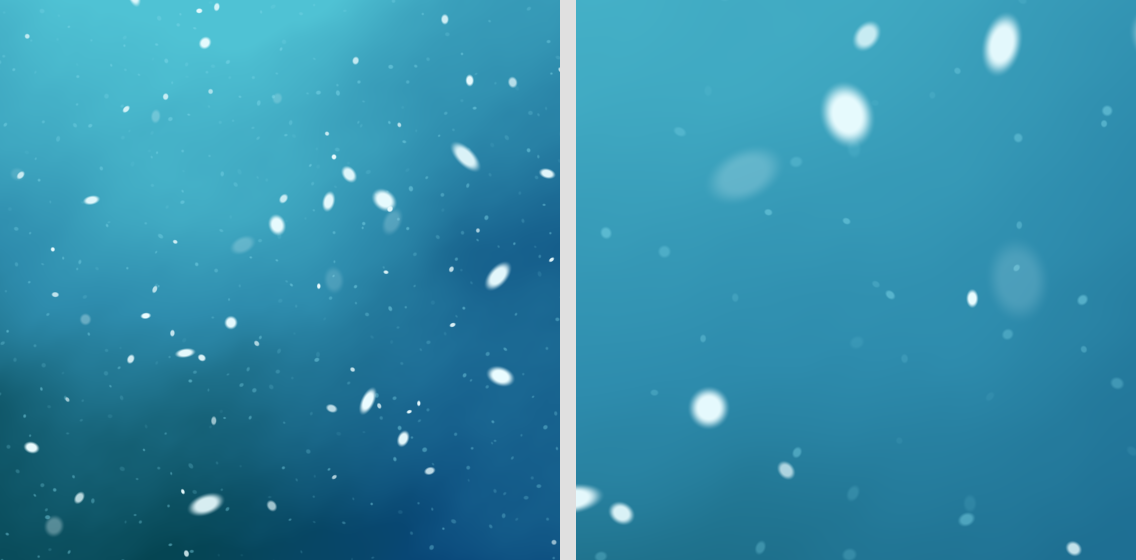
Left: the whole. Right: its middle third, enlarged.
Reproduce this background procedurally as a WebGL 2 fragment shader.

```glsl
#version 300 es
precision highp float;
// Soft snowflakes and fine dust drifting over a cloudy teal-to-blue gradient.

#define CLOUD_SCALE 2.6
#define CLOUD_CONTRAST 0.42
#define RIGHT_SHADE 0.32
#define DUST_CELLS 25.0
#define SPECK_CELLS 11.0
#define FLAKE_CELLS 6.0
#define EDGE_SOFTNESS 0.38

uniform vec2 u_resolution;
out vec4 fragColor;

const vec3 DEEP_TEAL = vec3(0.02, 0.27, 0.32);
const vec3 DEEP_BLUE = vec3(0.035, 0.28, 0.48);
const vec3 MID_WATER = vec3(0.18, 0.55, 0.68);
const vec3 BRIGHT_CYAN = vec3(0.31, 0.76, 0.83);
const vec3 DUST_COLOR = vec3(0.50, 0.85, 0.92);
const vec3 SNOW_COLOR = vec3(0.92, 0.99, 1.0);

float hash(vec2 p) {
    return fract(sin(dot(p, vec2(127.1, 311.7))) * 43758.5);
}

mat2 rotation(float angle) {
    float c = cos(angle), s = sin(angle);
    return mat2(c, s, -s, c);
}

float valueNoise(vec2 p) {
    vec2 cell = floor(p), f = fract(p);
    f = f * f * f * (f * (f * 6.0 - 15.0) + 10.0);
    float low = mix(hash(cell), hash(cell + vec2(1.0, 0.0)), f.x);
    float high = mix(hash(cell + vec2(0.0, 1.0)), hash(cell + 1.0), f.x);
    return mix(low, high, f.y);
}

float fbm(vec2 p) {
    float sum = 0.0, amplitude = 0.5;
    for (int i = 0; i < 5; i++) {
        sum += amplitude * valueNoise(p);
        p = rotation(0.6) * p * 2.03 + 7.3;
        amplitude *= 0.48;
    }
    return sum;
}

// Coverage of randomly turned soft ellipses, one candidate per grid cell.
float snowLayer(vec2 p, float cells, float chance, vec2 radii, vec2 opacity,
                float stretch, float seed) {
    vec2 home = floor(p * cells);
    float pixel = 1.0 / u_resolution.y;
    float coverage = 0.0;
    for (int y = -1; y <= 1; y++) {
        for (int x = -1; x <= 1; x++) {
            vec2 cell = home + vec2(x, y);
            vec2 key = cell + seed;
            if (hash(key) > chance) continue;
            vec2 center = (cell + vec2(hash(key + 3.7), hash(key + 9.2))) / cells;
            float pick = hash(key + 15.4);
            float radius = mix(radii.x, radii.y, pick * pick);
            float ratio = sqrt(mix(1.0, stretch, hash(key + 21.8)));
            vec2 d = rotation(6.283 * hash(key + 28.1)) * (p - center);
            float dist = length(d * vec2(1.0 / ratio, ratio));
            float soft = max(radius * EDGE_SOFTNESS, pixel);
            float disc = 1.0 - smoothstep(radius - soft, radius + soft, dist);
            float alpha = mix(opacity.x, opacity.y, hash(key + 34.6));
            coverage = max(coverage, disc * alpha);
        }
    }
    return coverage;
}

vec3 water(vec2 uv, vec2 p) {
    // Clouds are drawn out along a rising diagonal.
    vec2 q = rotation(-0.6) * p * vec2(CLOUD_SCALE);
    float clouds = fbm(q * vec2(0.8, 1.25) + 4.0) - 0.48;

    float light = 0.04 + 0.93 * uv.y + CLOUD_CONTRAST * clouds;
    light -= RIGHT_SHADE * smoothstep(0.5, 1.0, uv.x) * smoothstep(0.0, 0.6, uv.y);
    light -= 0.07 * smoothstep(0.4, 0.0, uv.x);
    light += 0.10 * exp(-8.0 * dot(uv - vec2(0.45, 0.6), uv - vec2(0.45, 0.6)));
    light = clamp(light, 0.0, 1.0);

    vec3 deep = mix(DEEP_TEAL, DEEP_BLUE, smoothstep(0.2, 0.85, uv.x + 0.25 * clouds));
    vec3 color = mix(deep, MID_WATER, clamp(light * 2.0, 0.0, 1.0));
    return mix(color, BRIGHT_CYAN, clamp(light * 2.0 - 1.0, 0.0, 1.0));
}

void main() {
    vec2 uv = gl_FragCoord.xy / u_resolution;
    vec2 p = gl_FragCoord.xy / u_resolution.y;
    vec3 color = water(uv, p);

    // Faint dust, small bright specks, hazy flakes, then near flakes.
    float dust = snowLayer(p, DUST_CELLS, 0.6, vec2(0.0018, 0.0042), vec2(0.08, 0.5), 1.5, 11.0);
    float specks = snowLayer(p, SPECK_CELLS, 0.42, vec2(0.0034, 0.0085), vec2(0.6, 1.0), 1.7, 47.0);
    float haze = snowLayer(p, FLAKE_CELLS, 0.28, vec2(0.008, 0.018), vec2(0.12, 0.45), 1.6, 83.0);
    float flakes = snowLayer(p, FLAKE_CELLS, 0.4, vec2(0.009, 0.021), vec2(0.9, 1.0), 2.2, 129.0);

    color = mix(color, DUST_COLOR, dust);
    color = mix(color, SNOW_COLOR, haze);
    color = mix(color, SNOW_COLOR, specks);
    color = mix(color, SNOW_COLOR, flakes);
    fragColor = vec4(color, 1.0);
}
```
